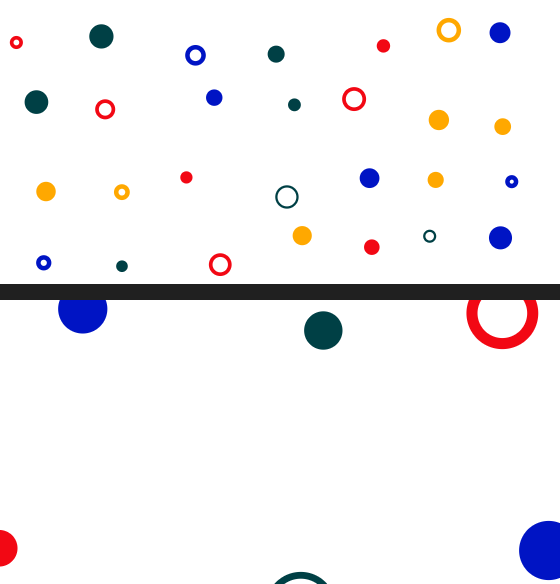
Top: the whole. Bottom: its middle third, enlarged.
Write a Shadertoy shader that draws this pattern.

```glsl
// Sparse confetti of flat discs and rings in four colours on white.
// A 7 by 4 grid holds one jittered circle per cell; the cell number
// spreads sizes, rings and colours evenly, and hashes scatter them.

float hash(vec2 p) {
    return fract(sin(dot(p, vec2(127.1, 311.7))) * 43758.5453);
}

// Rings of the dark teal are fine lines, the others are bolder.
void pickInk(float slot, out vec3 ink, out float stroke) {
    if (slot < 0.5)      { ink = vec3(1.00, 0.66, 0.00); stroke = 0.016; }
    else if (slot < 1.5) { ink = vec3(0.95, 0.03, 0.08); stroke = 0.013; }
    else if (slot < 2.5) { ink = vec3(0.00, 0.25, 0.27); stroke = 0.008; }
    else                 { ink = vec3(0.00, 0.08, 0.77); stroke = 0.016; }
}

void mainImage(out vec4 fragColor, in vec2 fragCoord) {
    // Lengths are measured in canvas heights
    float aspect = iResolution.x / iResolution.y;
    vec2 uv = fragCoord / iResolution.y;
    vec2 cellSize = vec2(aspect / 7.0, 0.25);
    vec2 cell = floor(uv / cellSize);
    float number = cell.x + 7.0 * cell.y;

    // Jittered centre, kept far enough inside that circles never touch
    vec2 jitter = vec2(hash(cell + 3.7), hash(cell + 19.3));
    vec2 center = (cell + mix(vec2(0.2), vec2(0.8), jitter)) * cellSize;

    // Every four cells use each colour once, in a shuffled order
    float group = floor(number / 4.0);
    float turn = floor(4.0 * hash(vec2(group, 5.1)));
    float stride = hash(vec2(group, 8.6)) < 0.5 ? 1.0 : 3.0;
    vec3 ink;
    float stroke;
    pickInk(mod(number * stride + turn, 4.0), ink, stroke);

    // Disc, hollowed into a ring in about three of eight cells
    float radius = mix(0.019, 0.045, fract(number * 0.755 + 0.3));
    float dist = length(uv - center) - radius;
    if (fract(number * 0.618 + 0.1) < 0.38) {
        radius = max(radius, 0.023);
        dist = length(uv - center) - radius;
        dist = max(dist, -dist - stroke);
    }

    float coverage = clamp(0.5 - dist * iResolution.y, 0.0, 1.0);
    fragColor = vec4(mix(vec3(1.0), ink, coverage), 1.0);
}
```
